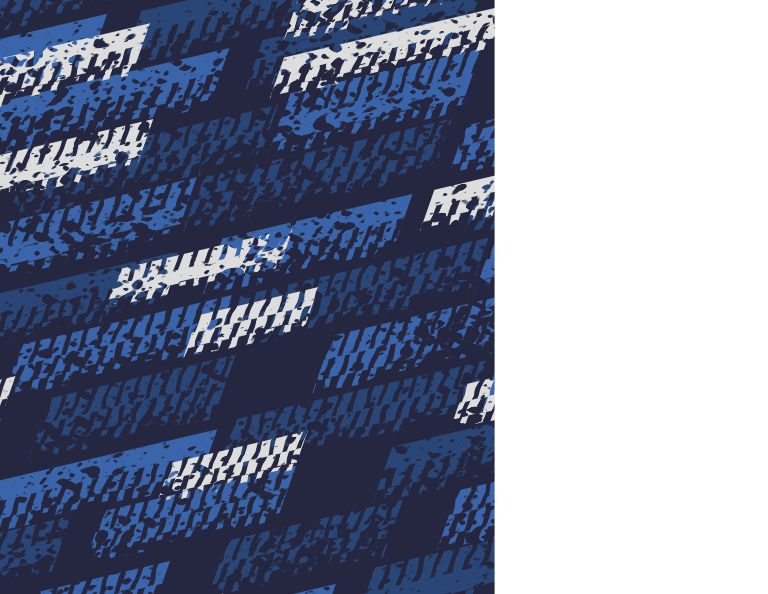
Give the GLSL for this pattern, as a Shadertoy shader.

```glsl
// Slanted bands of worn, tyre-like teeth in blues and off-white on a dark panel beside a white margin.
#define PANEL_WIDTH 0.644   // share of the canvas width
#define BAND_SLOPE 0.235    // rise of the bands
#define TOOTH_LEAN 0.38     // sideways lean of the teeth
#define BLUE_CELL vec2(0.43, 0.104)
#define PALE_CELL vec2(0.68, 0.2)
#define WEAR_SCALE 52.0     // chips per canvas height
#define WEAR_BIAS 0.0       // higher keeps more paint
#define INK vec3(0.145, 0.153, 0.25)
#define NAVY vec3(0.165, 0.275, 0.465)
#define BLUE vec3(0.228, 0.398, 0.67)
#define PALE vec3(0.865)

float hash(vec2 p) {
    vec3 q = fract(p.xyx * 0.1031);
    q += dot(q, q.yzx + 33.33);
    return fract((q.x + q.y) * q.z);
}

vec2 gradientAt(vec2 cell) {
    float angle = 6.2832 * hash(cell + 17.3);
    return vec2(cos(angle), sin(angle));
}

// Gradient noise, linear on triangles, so its contours are angular
float shardNoise(vec2 p) {
    vec2 i = floor(p), f = p - i;
    vec2 side = f.x > f.y ? vec2(1.0, 0.0) : vec2(0.0, 1.0);
    float hi = max(f.x, f.y), lo = min(f.x, f.y);
    return (1.0 - hi) * dot(gradientAt(i), f)
         + (hi - lo) * dot(gradientAt(i + side), f - side)
         + lo * dot(gradientAt(i + 1.0), f - 1.0);
}

// Signed distance (positive inside) to one leaning row of teeth
float toothRow(vec2 q, float bottom, float top, float period, float duty, float shift, float ragged) {
    float a = q.x / period + shift;
    float tooth = (0.5 * duty - abs(fract(a) - 0.5)) * period;
    float foot = bottom + ragged * (top - bottom) * hash(vec2(floor(a), 5.0));
    return min(tooth, min(q.y - foot, top + 0.0012 - q.y));
}

// Signed distance to the worn tread block in the grid cell around p
float treadBlock(vec2 p, vec2 size, vec2 lengths, vec2 heights, float seed, out vec2 cell) {
    float v = p.y - BAND_SLOPE * p.x;
    float row = floor(v / size.y);
    float u = p.x - TOOTH_LEAN * v + size.x * hash(vec2(row, seed));
    cell = vec2(floor(u / size.x), row);
    vec2 id = cell + seed * 7.0;

    // Block extent inside the cell
    float len = size.x * mix(lengths.x, lengths.y, hash(id + 1.7));
    float tall = size.y * mix(heights.x, heights.y, hash(id + 3.1));
    vec2 q = vec2(u, v) - cell * size;
    q -= (size - vec2(len, tall)) * vec2(hash(id + 5.9), hash(id + 8.3));
    float ends = min(q.x, len - q.x);

    // Jagged tooth edges
    vec2 turned = mat2(0.86, 0.5, -0.62, 0.79) * p + seed;
    q.x += 0.005 * shardNoise(turned * 38.0);

    // Two rows of teeth, one of which may be solid, above a thin fringe
    float kind = hash(id + 11.3);
    float period = mix(0.024, 0.031, hash(id + 13.9));
    float topDuty = kind < 0.3 ? 2.0 : 0.68;
    float midDuty = kind > 0.82 ? 2.0 : 0.62;
    float d = toothRow(q, 0.60 * tall, tall, period, topDuty, 0.0, 0.0);
    d = max(d, toothRow(q, 0.24 * tall, 0.60 * tall, period, midDuty, 0.42, 0.15));
    d = max(d, toothRow(q, 0.0, 0.24 * tall, period, 0.4, 0.7, 0.8));

    // Coarse and fine chips, stronger toward the foot
    float keep = mix(0.12, 0.36, hash(id + 19.7)) + WEAR_BIAS;
    keep += 0.35 * shardNoise(turned * 6.0) + 0.14 * (q.y / tall - 0.5);
    float coarse = (shardNoise(turned * WEAR_SCALE) + keep) / WEAR_SCALE;
    float fine = (shardNoise(turned.yx * WEAR_SCALE * 2.1) + keep + 0.06) / (WEAR_SCALE * 2.1);
    return min(min(d, ends), min(coarse, fine));
}

void mainImage(out vec4 fragColor, in vec2 fragCoord) {
    vec2 p = fragCoord / iResolution.y;
    float soft = 0.7 / iResolution.y;
    vec2 cell;

    // Blue bands, alternating in tone along each row
    float d = treadBlock(p, BLUE_CELL, vec2(0.68, 0.99), vec2(0.76, 0.97), 3.0, cell);
    vec3 tone = mod(cell.x + cell.y, 2.0) < 0.5 ? NAVY : BLUE;
    vec3 color = mix(INK, tone, smoothstep(-soft, soft, d));

    // Pale blocks on top
    d = treadBlock(p, PALE_CELL, vec2(0.12, 0.8), vec2(0.3, 0.43), 8.0, cell);
    color = mix(color, PALE, smoothstep(-soft, soft, d));

    // White margin to the right of the panel
    float edge = p.x - PANEL_WIDTH * iResolution.x / iResolution.y;
    color = mix(color, vec3(1.0), smoothstep(-soft, soft, edge));
    fragColor = vec4(color, 1.0);
}
```
